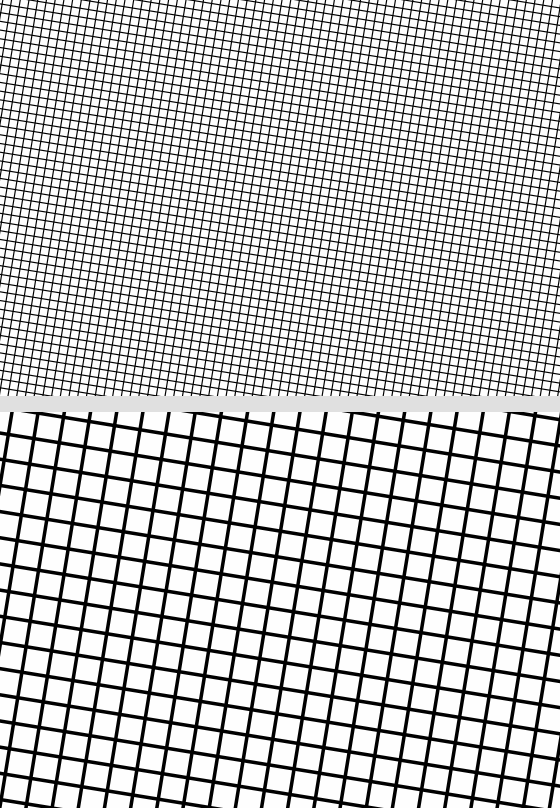
Top: the whole. Bottom: its middle third, enlarged.
Give the GLSL for this pattern, as a Shadertoy shader.

```glsl
// A fine square grid of thin black lines on white, tilted clockwise.
// The canvas is rotated into grid space, and each axis is folded with
// fract to get the distance to its nearest line.

#define CELLS_ACROSS 65.03            // cell widths per canvas width
#define TILT 0.1617                   // clockwise rotation in radians
#define LINE_WIDTH 0.136              // share of one cell
#define GRID_OFFSET vec2(0.528, 0.015) // line position at canvas centre, in cells
#define PAPER vec3(0.995)
#define INK vec3(0.0)

// Rotates a point from canvas space into the axes of the grid.
vec2 toGrid(vec2 p) {
    float c = cos(TILT), s = sin(TILT);
    return vec2(c * p.x - s * p.y, s * p.x + c * p.y);
}

// Ink coverage of each line family, smoothed over one pixel.
vec2 lineCoverage(vec2 cell, float pixel) {
    vec2 dist = abs(fract(cell + 0.5) - 0.5);
    vec2 inkEnd = min(dist + 0.5 * pixel, vec2(0.5 * LINE_WIDTH));
    vec2 inkStart = max(dist - 0.5 * pixel, vec2(-0.5 * LINE_WIDTH));
    return clamp((inkEnd - inkStart) / pixel, 0.0, 1.0);
}

void mainImage(out vec4 fragColor, in vec2 fragCoord) {
    // Cell units, centred on the canvas
    float pixel = CELLS_ACROSS / iResolution.x;
    vec2 p = (fragCoord - 0.5 * iResolution.xy) * pixel;
    vec2 cell = toGrid(p) - GRID_OFFSET;

    // Paper left visible between both line families
    vec2 gap = 1.0 - lineCoverage(cell, pixel);
    fragColor = vec4(mix(INK, PAPER, gap.x * gap.y), 1.0);
}
```
